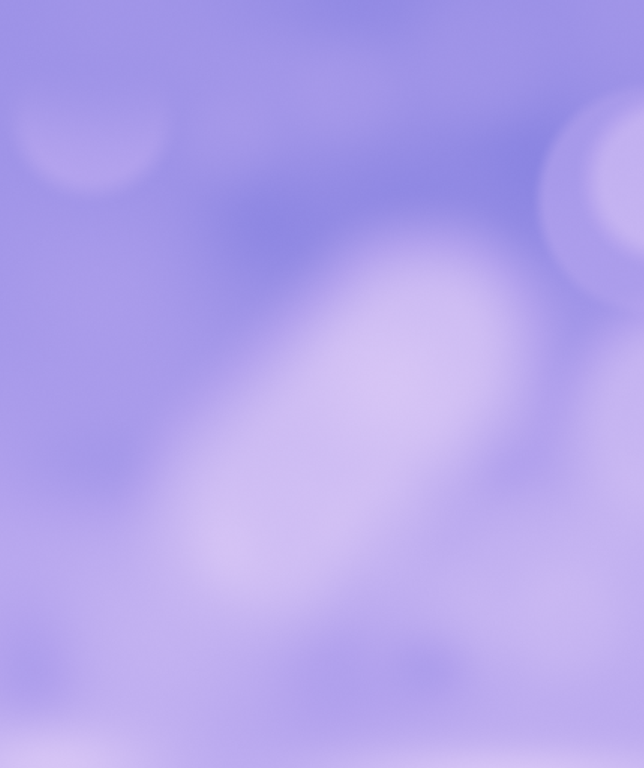
Reproduce this background procedurally as a WebGL 1 fragment shader.

```glsl
precision highp float;
uniform vec2 u_resolution;

float hash(vec2 p) {
  vec3 q = fract(vec3(p.xyx) * 0.1031);
  q += dot(q, q.yzx + 33.33);
  return fract((q.x + q.y) * q.z);
}

float valueNoise(vec2 p) {
  vec2 cell = floor(p);
  vec2 f = fract(p);
  f = f * f * f * (f * (f * 6.0 - 15.0) + 10.0);
  float low = mix(hash(cell), hash(cell + vec2(1.0, 0.0)), f.x);
  float high = mix(hash(cell + vec2(0.0, 1.0)), hash(cell + 1.0), f.x);
  return mix(low, high, f.y);
}

float glow(vec2 p, vec2 centre, vec2 radii) {
  vec2 q = (p - centre) / radii;
  return exp(-dot(q, q));
}

float disc(vec2 p, vec2 centre, float radius, float blur) {
  return 1.0 - smoothstep(radius - blur, radius + blur, distance(p, centre));
}

float segmentDistance(vec2 p, vec2 a, vec2 b) {
  vec2 ab = b - a;
  float along = clamp(dot(p - a, ab) / dot(ab, ab), 0.0, 1.0);
  return distance(p, a + along * ab);
}

// Faint out-of-focus circles, some lighter and some darker
float scatteredBokeh(vec2 p, float aspect) {
  float sum = 0.0;
  for (int i = 0; i < 14; i++) {
    float id = float(i);
    vec2 centre = vec2(hash(vec2(id, 3.0)) * aspect, hash(vec2(id, 17.0)));
    float radius = mix(0.05, 0.11, hash(vec2(id, 29.0)));
    float strength = mix(-0.03, 0.05, hash(vec2(id, 41.0)));
    sum += strength * disc(p, centre, radius, 0.035);
  }
  return sum;
}

float shadows(float tone, vec2 p) {
  tone = mix(tone, 0.02, 0.85 * glow(p, vec2(0.69, 0.77), vec2(0.09, 0.11)));
  tone = mix(tone, 0.07, 0.8 * glow(p, vec2(0.53, 0.76), vec2(0.15, 0.09)));
  tone = mix(tone, 0.06, 0.8 * glow(p, vec2(0.35, 0.71), vec2(0.09, 0.08)));
  tone = mix(tone, 0.10, 0.8 * glow(p, vec2(0.45, 1.0), vec2(0.16, 0.07)));
  tone = mix(tone, 0.28, 0.75 * glow(p, vec2(0.14, 0.40), vec2(0.12, 0.07)));
  tone = mix(tone, 0.27, 0.8 * glow(p, vec2(0.56, 0.13), vec2(0.07, 0.05)));
  tone = mix(tone, 0.40, 0.7 * glow(p, vec2(0.43, 0.12), vec2(0.09, 0.09)));
  tone = mix(tone, 0.38, 0.7 * glow(p, vec2(0.05, 0.12), vec2(0.06, 0.08)));
  return mix(tone, 0.34, 0.8 * glow(p, vec2(0.66, 0.39), vec2(0.06, 0.05)));
}

float lights(float tone, vec2 p) {
  // Upper veils
  tone = mix(tone, 0.33, 0.7 * glow(p, vec2(0.36, 0.87), vec2(0.15, 0.08)));
  tone = mix(tone, 0.32, 0.7 * disc(p, vec2(0.63, 0.93), 0.08, 0.05));
  tone = mix(tone, 0.44, 0.7 * glow(p, vec2(0.14, 0.62), vec2(0.12, 0.11)));
  float crescent = smoothstep(0.92, 0.77, p.y);
  tone = mix(tone, 0.51, crescent * disc(p, vec2(0.12, 0.85), 0.1, 0.02));

  // Lower clouds
  tone = mix(tone, 0.72, 0.85 * glow(p, vec2(0.74, 0.24), vec2(0.18, 0.13)));
  tone = mix(tone, 0.70, 0.8 * glow(p, vec2(0.24, 0.18), vec2(0.14, 0.12)));

  // Broad diagonal light with a brighter core
  float beam = segmentDistance(p, vec2(0.35, 0.335), vec2(0.55, 0.545));
  tone = mix(tone, 0.84, 1.0 - smoothstep(0.06, 0.215, beam));
  tone = mix(tone, 0.95, 0.7 * glow(p, vec2(0.51, 0.50), vec2(0.08)));
  tone = mix(tone, 0.92, 0.7 * glow(p, vec2(0.30, 0.29), vec2(0.045, 0.055)));

  // Bottom rim
  tone = mix(tone, 0.92, glow(p, vec2(0.07, 0.0), vec2(0.13, 0.06)));
  return mix(tone, 0.92, glow(p, vec2(0.66, -0.01), vec2(0.25, 0.04)));
}

float sideBokeh(float tone, vec2 p, float aspect) {
  tone = mix(tone, 0.43, 0.85 * disc(p, vec2(aspect + 0.01, 0.74), 0.147, 0.012));
  tone = mix(tone, 0.74, 0.9 * disc(p, vec2(aspect + 0.03, 0.765), 0.1, 0.022));
  return mix(tone, 0.76, 0.9 * disc(p, vec2(aspect + 0.05, 0.45), 0.14, 0.055));
}

vec3 lavender(float tone) {
  vec3 deep = vec3(0.53, 0.51, 0.88);
  vec3 middle = vec3(0.70, 0.635, 0.93);
  vec3 pale = vec3(0.86, 0.79, 0.965);
  vec3 lower = mix(deep, middle, clamp(tone * 2.0, 0.0, 1.0));
  return mix(lower, pale, clamp(tone * 2.0 - 1.0, 0.0, 1.0));
}

void main() {
  vec2 p = gl_FragCoord.xy / u_resolution.y;
  float aspect = u_resolution.x / u_resolution.y;

  float tone = mix(0.59, 0.27, smoothstep(0.2, 0.68, p.y));
  tone = shadows(tone, p);
  tone = lights(tone, p);
  tone = sideBokeh(tone, p, aspect);

  // Soft mottling and very fine grain
  tone += scatteredBokeh(p, aspect);
  tone += 0.07 * (valueNoise(p * 6.0 + 4.0) - 0.5);
  float grain = hash(floor(p * 512.0)) - 0.5;
  gl_FragColor = vec4(lavender(tone) + 0.006 * grain, 1.0);
}
```
